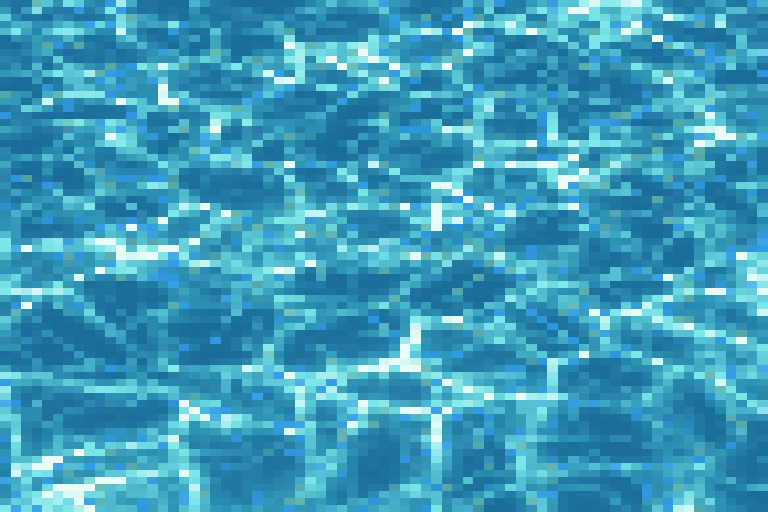
A Shadertoy shader for this texture:

```glsl
vec2 hash2(vec2 p) {
    vec3 q = fract(p.xyx * vec3(0.1031, 0.1030, 0.0973));
    q += dot(q, q.yzx + 33.33);
    return fract((q.xx + q.yz) * q.zy);
}

// Cellular noise: gap between the two nearest seeds, zero on a cell border
float borderGap(vec2 p) {
    vec2 cell = floor(p);
    float nearest = 8.0, second = 8.0;
    for (int y = -1; y <= 1; y++) {
        for (int x = -1; x <= 1; x++) {
            vec2 neighbour = cell + vec2(x, y);
            float d = length(neighbour + hash2(neighbour + 40.0) - p);
            second = min(second, max(nearest, d));
            nearest = min(nearest, d);
        }
    }
    return second - nearest;
}

// Layered sines that bend the water surface
vec2 ripple(vec2 p) {
    vec2 bend = vec2(0.0);
    float size = 0.22;
    for (int i = 0; i < 3; i++) {
        bend += size * sin(p.yx * vec2(1.7, 1.3) + bend.yx * 3.0 + vec2(0.4, 2.1));
        p = mat2(1.5, 1.1, -1.1, 1.5) * p + 1.7;
        size *= 0.55;
    }
    return bend;
}

// Slow variation between 0 and 1
float patches(vec2 p) {
    return 0.5 + 0.25 * (sin(p.x * 1.9 + 1.6 * sin(p.y * 0.9)) + sin(p.y * 1.6 - p.x * 0.8 + 2.0));
}

vec3 waterColour(float light) {
    vec3 c = mix(vec3(0.10, 0.42, 0.60), vec3(0.19, 0.58, 0.71), smoothstep(0.0, 0.36, light));
    c = mix(c, vec3(0.33, 0.75, 0.82), smoothstep(0.32, 0.58, light));
    c = mix(c, vec3(0.49, 0.90, 0.91), smoothstep(0.56, 0.80, light));
    return mix(c, vec3(0.92, 0.99, 0.97), smoothstep(0.82, 1.12, light));
}

void mainImage(out vec4 fragColor, in vec2 fragCoord) {
    // Mosaic of flat blocks
    vec2 block = floor(fragCoord / iResolution.xy * 73.0);
    vec2 uv = (block + 0.5) / 73.0;

    // Waves shrink and flatten towards the top
    vec2 p = vec2((uv.x - 0.5) * (5.5 + 4.0 * uv.y), uv.y * (5.5 + 5.5 * uv.y)) + 20.0;
    vec2 water = p + ripple(p);

    // Broad caustic net, finer net and pale sheets of light
    float sheet = patches(water);
    float broad = exp(-7.0 * borderGap(water));
    float fine = exp(-8.0 * borderGap(water * 1.8 + 1.5 * ripple(p * 1.7 + 9.0)));
    float light = 0.85 * broad * (0.4 + 0.9 * sheet);
    light += 0.42 * fine * (0.4 + 1.1 * patches(water.yx * 1.3 + 5.0));
    light += 0.14 * sheet * sheet;

    // Uneven glitter from block to block
    vec2 grain = hash2(block + 7.0);
    light *= 0.72 + 0.56 * grain.x;
    vec3 colour = waterColour(light);

    // Blue and olive sparkles along the lit lines
    float lit = smoothstep(0.15, 0.30, light) * (1.0 - smoothstep(0.75, 1.0, light));
    colour = mix(colour, vec3(0.18, 0.59, 0.90), 0.8 * lit * step(0.90, grain.y));
    colour = mix(colour, vec3(0.40, 0.69, 0.64), 0.7 * lit * step(grain.y, 0.05));

    fragColor = vec4(colour, 1.0);
}
```
